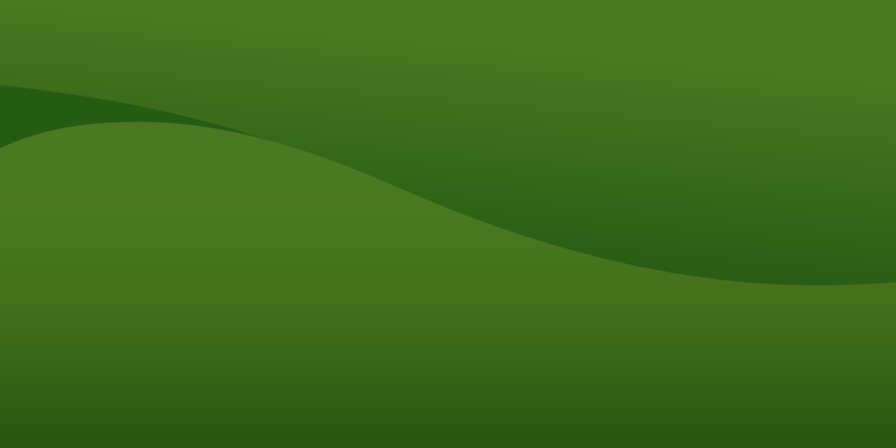
This background is drawn by a Shadertoy shader. Its source:

```glsl
// Two smooth green hills sweeping across a wide canvas, with a dark wedge between.
// Each outline is a height curve: a cubic for the far band and joined Hermite
// spans for the near hill. Linear gradients shade both.

#define LIGHT_GREEN vec3(0.293, 0.471, 0.132)
#define MID_GREEN   vec3(0.262, 0.437, 0.105)
#define NEAR_DARK   vec3(0.140, 0.320, 0.052)
#define FAR_DARK    vec3(0.163, 0.365, 0.076)
#define WEDGE_GREEN vec3(0.142, 0.360, 0.070)
#define FAR_TILT    0.09
#define FAR_DEPTH   0.47

// Cubic span from a to b; each knot holds (x, height, slope).
float hermiteSpan(float x, vec3 a, vec3 b) {
    float width = b.x - a.x;
    float t = (x - a.x) / width;
    float s = 1.0 - t;
    return s * s * ((1.0 + 2.0 * t) * a.y + t * width * a.z)
         + t * t * ((1.0 + 2.0 * s) * b.y - s * width * b.z);
}

// Outline of the near hill: a crest on the left, a trough on the right.
float nearHeight(float x) {
    vec3 start  = vec3(0.0,   0.669,  0.47);
    vec3 crest  = vec3(0.312, 0.728,  0.0);
    vec3 slope  = vec3(0.885, 0.583, -0.44);
    vec3 trough = vec3(1.823, 0.363,  0.0);
    vec3 end    = vec3(2.0,   0.370,  0.07);
    if (x < crest.x)  return hermiteSpan(x, start, crest);
    if (x < slope.x)  return hermiteSpan(x, crest, slope);
    if (x < trough.x) return hermiteSpan(x, slope, trough);
    return hermiteSpan(x, trough, end);
}

// Lower edge of the far band, which dips behind the near hill.
float farHeight(float x) {
    return 0.81 - x * (0.11 + x * (0.1 + 0.1 * x));
}

// Coverage of the area below a curve, softened over about one pixel.
float below(float y, float height) {
    float pixel = 1.0 / iResolution.y;
    return smoothstep(-pixel, pixel, height - y);
}

void mainImage(out vec4 fragColor, in vec2 fragCoord) {
    vec2 p = fragCoord / iResolution.xy * vec2(2.0, 1.0);

    // Far band: darkens downward along a slightly tilted axis.
    float depth = (1.0 - p.y - FAR_TILT * p.x) / FAR_DEPTH;
    vec3 color = mix(LIGHT_GREEN, FAR_DARK, clamp(depth, 0.0, 1.0));

    // Dark wedge below the far band.
    color = mix(color, WEDGE_GREEN, below(p.y, farHeight(p.x)));

    // Near hill: light at the crest, dark at the foot.
    vec3 hill = mix(NEAR_DARK, MID_GREEN, smoothstep(-0.12, 0.38, p.y));
    hill = mix(hill, LIGHT_GREEN, smoothstep(0.25, 0.6, p.y));
    color = mix(color, hill, below(p.y, nearHeight(p.x)));

    fragColor = vec4(color, 1.0);
}
```
